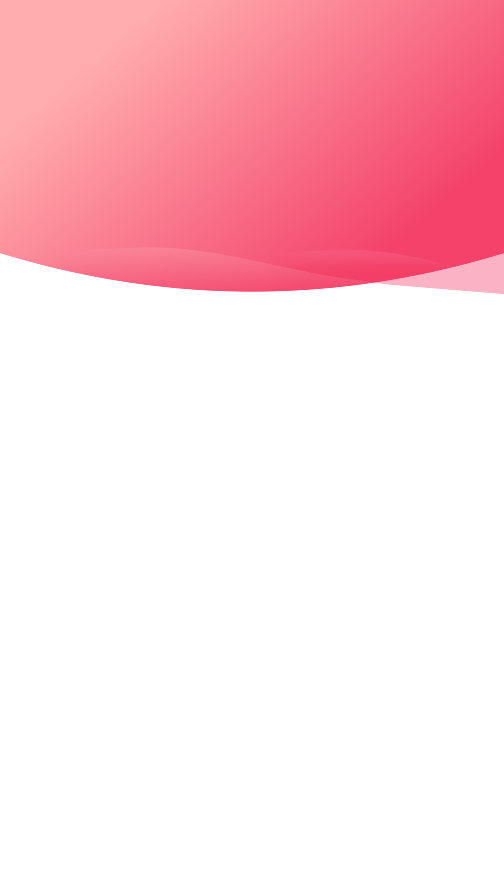
This background is drawn by a WebGL 1 fragment shader. Its source:

```glsl
precision mediump float;

// A white page under a coral-to-rose header with a bowed lower edge.
// The header is a diagonal gradient; two translucent waves lie along its
// bottom, and a pale pink sliver shows beyond the bow on the right.

uniform vec2 u_resolution;

// Antialiased coverage of the area below an edge (y runs downwards).
float below(float y, float edge, float pixel) {
  return smoothstep(-0.5 * pixel, 0.5 * pixel, y - edge);
}

// Lower edge of the header: a shallow parabola.
float headerEdge(float x) {
  float side = 2.0 * x - 1.0;
  return 0.5787 - 0.0764 * side * side;
}

// Long wave: a hump on the left, then a slow descent to the right.
float longWave(float x) {
  float rise = min(x - 0.301, 0.0);
  return 0.491 + 0.383 * rise * rise
       + 0.0694 * smoothstep(0.301, 0.787, x)
       + 0.0231 * clamp((x - 0.718) / 0.282, 0.0, 1.0);
}

// Short wave: a single hump, steeper on its right side.
float shortWave(float x) {
  float offset = x - 0.683;
  return 0.4954 + (offset < 0.0 ? 0.6 : 0.747) * offset * offset;
}

void main() {
  // Canvas widths, with the origin at the top left.
  vec2 uv = gl_FragCoord.xy / u_resolution;
  vec2 p = vec2(uv.x, (1.0 - uv.y) * 16.0 / 9.0);
  float pixel = 16.0 / 9.0 / u_resolution.y;

  // Diagonal header gradient.
  float slant = clamp((dot(p, vec2(0.65, 0.76)) - 0.208) / 0.671, 0.0, 1.0);
  vec3 header = mix(vec3(1.0, 0.68, 0.68), vec3(0.955, 0.26, 0.42), slant);

  // Short wave, fading in from the left.
  vec3 shortTint = mix(vec3(0.965, 0.37, 0.50), vec3(0.95, 0.24, 0.39),
                       smoothstep(0.495, 0.545, p.y));
  float shortCover = below(p.y, shortWave(p.x), pixel);
  header = mix(header, shortTint, 0.6 * shortCover * smoothstep(0.5, 0.62, p.x));

  // Long wave in front, light at its crest and deep at the bow.
  vec3 longTint = mix(vec3(0.98, 0.56, 0.62), vec3(0.955, 0.29, 0.44),
                      clamp((p.y - 0.491) / 0.088, 0.0, 1.0));
  float longCover = below(p.y, longWave(p.x), pixel);
  header = mix(header, longTint, 0.6 * longCover * smoothstep(0.03, 0.2, p.x));

  // Page, pale sliver above the long wave's tail, then the header.
  float sliver = (1.0 - longCover) * step(0.65, p.x);
  vec3 color = mix(vec3(1.0), vec3(0.985, 0.70, 0.77), sliver);
  color = mix(header, color, below(p.y, headerEdge(p.x), pixel));
  gl_FragColor = vec4(color, 1.0);
}
```
